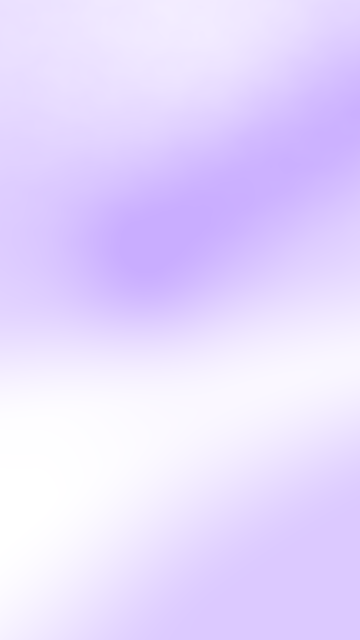
A Shadertoy shader for this background:

```glsl
vec2 randomGradient(vec2 cell) {
    float angle = 6.2832 * fract(sin(dot(cell, vec2(127.1, 311.7))) * 43758.5);
    return vec2(cos(angle), sin(angle));
}

float gradientNoise(vec2 p) {
    vec2 cell = floor(p), f = fract(p);
    vec2 s = f * f * f * (f * (f * 6.0 - 15.0) + 10.0);
    float a = dot(randomGradient(cell), f);
    float b = dot(randomGradient(cell + vec2(1, 0)), f - vec2(1, 0));
    float c = dot(randomGradient(cell + vec2(0, 1)), f - vec2(0, 1));
    float d = dot(randomGradient(cell + vec2(1, 1)), f - vec2(1, 1));
    return mix(mix(a, b, s.x), mix(c, d, s.x), s.y);
}

float segmentDistance(vec2 p, vec2 a, vec2 b) {
    vec2 pa = p - a, ba = b - a;
    return length(pa - ba * clamp(dot(pa, ba) / dot(ba, ba), 0.0, 1.0));
}

float softGlow(vec2 offset, vec2 radius) {
    vec2 q = offset / radius;
    return exp(-dot(q, q));
}

void mainImage(out vec4 fragColor, in vec2 fragCoord) {
    vec2 uv = fragCoord / iResolution.xy;
    vec2 p = uv * vec2(1.0, 16.0 / 9.0);

    // Upper wash, with a faint tint towards the right
    float tint = 0.37 * smoothstep(0.33, 0.53, uv.y - 0.08 * uv.x);
    tint += 0.08 * smoothstep(0.1, 0.6, uv.x);

    // Diagonal violet band and the haze to its left
    float band = segmentDistance(p, vec2(0.42, 1.09), vec2(1.0, 1.46));
    tint += 0.52 * exp(-band * band / 0.05);
    tint += 0.25 * softGlow(p - vec2(0.05, 1.15), vec2(0.42, 0.35));

    // Pale light at the top
    tint -= 0.22 * softGlow(p - vec2(0.55, 1.74), vec2(0.32));

    // Lower right cloud with a curved, softening edge
    float cloudEdge = -0.06 + 0.56 * uv.x - 0.17 * uv.x * uv.x;
    float softness = mix(0.22, 0.13, uv.x);
    tint += 0.58 * smoothstep(-softness, softness, cloudEdge - uv.y);

    // Faint mottling in the upper part
    float mottle = gradientNoise(p * vec2(9.0, 14.0)) + 0.5 * gradientNoise(p * 27.0);
    tint += 0.035 * mottle * smoothstep(0.4, 0.9, uv.y);

    vec3 violet = vec3(0.79, 0.68, 1.0);
    fragColor = vec4(mix(vec3(1.0), violet, clamp(tint, 0.0, 1.0)), 1.0);
}
```
